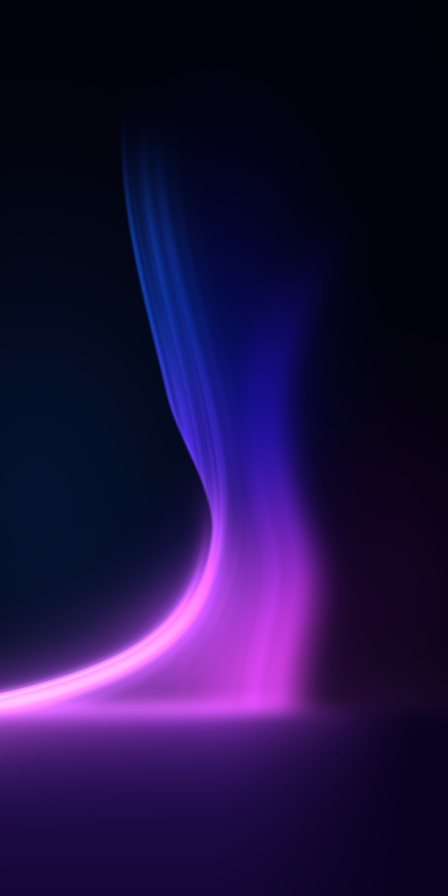
This background is drawn by a Shadertoy shader. Its source:

```glsl
// Two luminous veils rise from a glowing floor on a dark navy backdrop.
// Each veil follows a curve x = f(height); light falls off with the distance
// from that curve, and stretched noise along it draws the fine strands.

#define HORIZON 0.213
#define SWEEP_DECAY 0.055
#define STRAND_DENSITY 75.0
#define STRAND_CONTRAST 0.65
#define CORE_WIDTH 0.026

const vec3 BLUE   = vec3(0.05, 0.23, 0.62);
const vec3 VIOLET = vec3(0.36, 0.16, 0.78);
const vec3 ORCHID = vec3(0.74, 0.28, 0.84);
const vec3 BLUSH  = vec3(0.98, 0.66, 0.97);

float hash(vec2 p) {
    return fract(sin(dot(p, vec2(127.1, 311.7))) * 43758.5);
}

float noise(vec2 p) {
    vec2 i = floor(p), f = fract(p);
    f = f * f * (3.0 - 2.0 * f);
    return mix(mix(hash(i), hash(i + vec2(1, 0)), f.x),
               mix(hash(i + vec2(0, 1)), hash(i + vec2(1, 1)), f.x), f.y);
}

// Layered strands: across is the distance from the curve, along the height
float strands(float across, float along) {
    float sum = 0.0, weight = 0.5;
    for (int i = 0; i < 3; i++) {
        sum += weight * noise(vec2(across * STRAND_DENSITY, along * 4.0) + float(i) * 17.0);
        across *= 2.1;
        weight *= 0.5;
    }
    return sum / 0.875;
}

float gauss(float x, float width) {
    x /= width;
    return exp(-x * x);
}

// Left veil: steep at the top, sweeping out to the left near the floor
float mainCurve(float h) {
    return 0.335 + 0.155 * (1.0 - smoothstep(0.38, 0.85, h))
         - 0.49 * exp(-(h - 0.216) / SWEEP_DECAY);
}

// Right veil: bulges low down and leans right as it rises
float sideCurve(float h) {
    float lean = max(h - 0.53, 0.0);
    return 0.6 + 3.5 * lean * lean + 0.05 * gauss(h - 0.36, 0.09);
}

vec3 backdrop(vec2 p) {
    vec3 col = vec3(0.006, 0.006, 0.045);
    col += vec3(0.012, 0.065, 0.14) * gauss(p.x - 0.08, 0.42) * gauss(p.y - 0.44, 0.28);
    col += vec3(0.075, 0.004, 0.085) * gauss(p.x - 0.86, 0.25) * gauss(p.y - 0.35, 0.16);
    return col;
}

vec3 sideVeil(vec2 p) {
    float d = p.x - sideCurve(p.y);
    float low = 1.0 - smoothstep(0.24, 0.56, p.y);
    float width = d > 0.0 ? mix(0.055, 0.075, low) : mix(0.085, 0.22, low);
    float rise = 1.0 - smoothstep(0.46, 0.78, p.y);
    vec3 tint = mix(vec3(0.09, 0.03, 0.42), vec3(0.72, 0.2, 0.73), low);
    float grain = mix(0.85, 1.1, strands(d * 0.35, p.y * 0.6));
    return tint * gauss(d, width) * rise * grain;
}

vec3 mainVeil(vec2 p) {
    float h = p.y;
    float slope = (mainCurve(h + 0.002) - mainCurve(h - 0.002)) / 0.008;
    float d = (p.x - mainCurve(h)) / sqrt(1.0 + slope * slope);
    float low = 1.0 - smoothstep(0.3, 0.48, h);
    float high = smoothstep(0.4, 0.56, h);

    // Crisp left border above, dissolving into a halo below
    float border = d + 0.065 * high;
    float side = mix(smoothstep(-0.004, 0.005, border), 1.0, low);

    vec3 tint = mix(BLUSH, ORCHID, smoothstep(0.22, 0.38, h));
    tint = mix(tint, VIOLET, smoothstep(0.38, 0.52, h));
    tint = mix(tint, BLUE, smoothstep(0.49, 0.67, h));

    float fade = 1.0 - smoothstep(0.7, 0.89, h);
    float fiber = mix(1.0, 1.6 * strands(d, h), STRAND_CONTRAST);
    float body = gauss(d + 0.03 * high, mix(CORE_WIDTH, 0.075, high));
    vec3 col = tint * body * fiber * fade * mix(0.85, 0.75, high);

    // Thin lit rim along the border
    col += tint * gauss(border - 0.004, 0.006) * high * fade * 0.35;

    // Loose outer fibers on the inner side of the bend
    float inner = smoothstep(0.0, 0.02, d) * gauss(d, 0.075) * low;
    col += ORCHID * inner * (0.18 + 0.35 * strands(d * 1.3, h * 0.5));

    // Halo on the outer side and deep blue light between the veils
    float halo = exp(-abs(d) / mix(0.03, 0.1, low)) * low;
    col += vec3(0.48, 0.19, 0.6) * halo;
    col += vec3(0.015, 0.02, 0.25) * gauss(p.x - 0.5, 0.2) * gauss(h - 0.58, 0.2);
    return col * side;
}

vec3 floorLight(vec2 p) {
    float depth = max(HORIZON - p.y, 0.0);
    float reach = 1.0 - smoothstep(0.45, 0.95, p.x);
    vec3 col = vec3(0.04, 0.008, 0.13) + vec3(0.085, 0.045, 0.2) * reach * exp(-depth / 0.25);
    col += vec3(0.48, 0.16, 0.48) * reach * exp(-depth / 0.042);
    col += vec3(0.3, 0.2, 0.22) * exp(-p.x / 0.22) * exp(-depth / 0.035);
    return col;
}

void mainImage(out vec4 fragColor, in vec2 fragCoord) {
    vec2 p = fragCoord / iResolution.xy;
    vec3 air = backdrop(p) + sideVeil(p);
    vec3 veil = mainVeil(p);
    air = air + veil * (1.0 - 0.45 * min(air, 1.0));
    vec3 col = mix(floorLight(p), air, smoothstep(HORIZON - 0.022, HORIZON + 0.012, p.y));

    // Soft bright seam where the veils meet the floor
    float seam = gauss(p.y - HORIZON + 0.004, 0.014) * (1.0 - smoothstep(0.35, 0.78, p.x));
    col += vec3(0.22, 0.12, 0.2) * seam;
    fragColor = vec4(clamp(col, 0.0, 1.0), 1.0);
}
```
